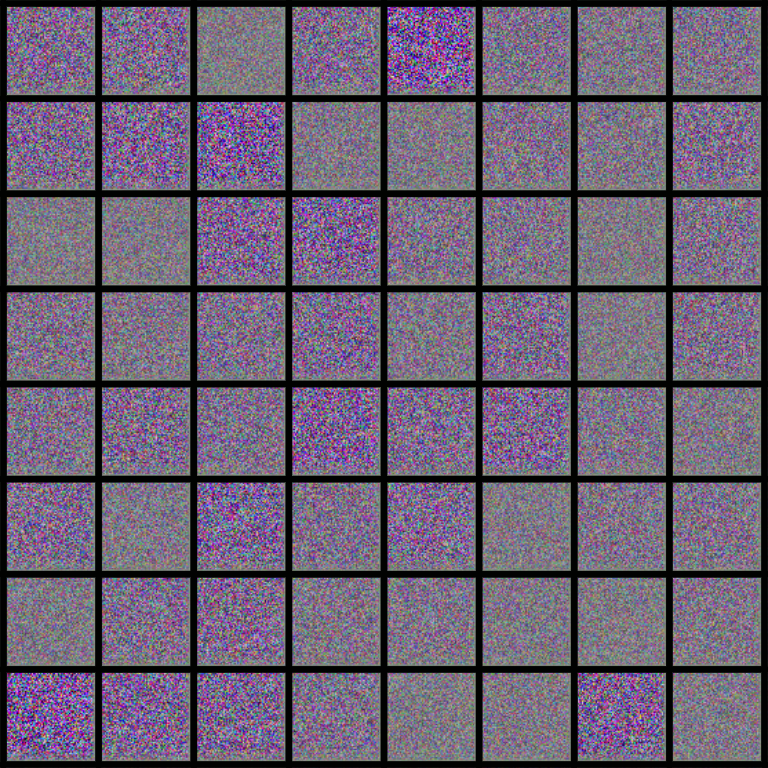
A three.js fragment shader for this pattern:

```glsl
// Eight by eight grid of coloured grain swatches on black, each with its own strength.
#define TILES 8.0
#define GAP 0.009
#define GRAINS 64.0
#define EDGE 0.001
#define SEED 17.0
#define LINE_COLOR vec3(0.002, 0.008, 0.003)
#define CALM_COLOR vec3(0.505, 0.51, 0.50)
#define VIVID_COLOR vec3(0.475, 0.30, 0.61)
#define RIM_COLOR vec3(0.53, 0.58, 0.51)
#define CALM_CONTRAST 0.28
#define VIVID_CONTRAST 1.15

varying vec2 vUv;

// Three random values from a lattice point
vec3 hash3(vec2 p) {
  vec3 q = fract(p.xyx * vec3(0.1031, 0.1030, 0.0973));
  q += dot(q, q.yxz + 33.33);
  return fract((q.xxy + q.yzz) * q.zyx);
}

// One signed grain, stronger on alternate columns and rows
vec3 grainAt(vec2 index, vec2 tile) {
  vec2 parity = mod(index, 2.0);
  float weave = 0.85 + 0.2 * parity.x + 0.1 * parity.y;
  return (hash3(index + tile * GRAINS + SEED) - 0.5) * weave;
}

// Grains blended softly into their neighbours
vec3 softGrain(vec2 p, vec2 tile) {
  vec2 i = floor(p - 0.5);
  vec2 f = fract(p - 0.5);
  vec3 low = mix(grainAt(i, tile), grainAt(i + vec2(1.0, 0.0), tile), f.x);
  vec3 high = mix(grainAt(i + vec2(0.0, 1.0), tile), grainAt(i + 1.0, tile), f.x);
  return mix(low, high, f.y);
}

void main() {
  // Square repeats with an equal line around every swatch
  float pitch = (1.0 - GAP) / TILES;
  float halfSide = 0.5 * (pitch - GAP);
  vec2 q = vUv - 0.5 * GAP;
  vec2 tile = floor(q / pitch);
  vec2 local = q - (tile + 0.5) * pitch;
  vec2 grainPos = (local / halfSide * 0.5 + 0.5) * GRAINS;

  // Most swatches are of middling strength, a few are vivid
  vec3 picks = hash3(tile * 7.0 + SEED * 3.0);
  float pick = 0.5 * (picks.x + picks.y);
  float strength = mix(0.12, 0.95, pick * pick);

  // Grain settles toward the lower and right sides
  float settle = smoothstep(0.0, 12.0, grainPos.y)
               * smoothstep(0.0, 6.0, GRAINS - grainPos.x);
  strength *= mix(0.4, 1.0, settle);

  // Ground colour and grain
  vec3 color = mix(CALM_COLOR, VIVID_COLOR, strength);
  float contrast = mix(CALM_CONTRAST, VIVID_CONTRAST, strength);
  color += softGrain(grainPos, tile) * contrast;

  // Pale green rim on the lower and right sides
  float rimDistance = min(grainPos.y, GRAINS - grainPos.x);
  color = mix(color, RIM_COLOR, 0.7 * (1.0 - smoothstep(0.5, 1.6, rimDistance)));

  // Dark lines between swatches
  float outside = max(abs(local.x), abs(local.y)) - halfSide;
  color = mix(color, LINE_COLOR, smoothstep(-EDGE, EDGE, outside));

  gl_FragColor = vec4(clamp(color, 0.0, 1.0), 1.0);
}
```
